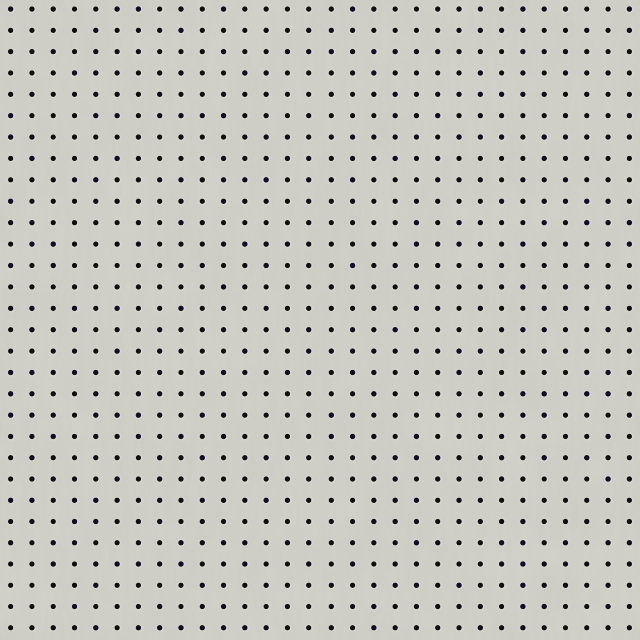
Write a WebGL 2 fragment shader that draws this texture.

```glsl
#version 300 es
precision highp float;
// Pale grey pegboard: a 30 by 30 grid of small dark round holes with faint pale rims.

uniform vec2 u_resolution;
out vec4 fragColor;

const float TAU = 6.2831853;
const float HOLES = 30.0;          // repeats across and down
const float HOLE_RADIUS = 0.122;   // in cells
const float EDGE_SOFTNESS = 0.022; // in cells
const float RIM_WIDTH = 0.04;      // in cells
const float RIM_STRENGTH = 0.5;
const float COLUMN_DRIFT = 0.06;   // sideways wander of the columns, in cells
const float ROW_DRIFT = 0.02;      // vertical wander of the rows, in cells
const float ROW_CENTRE = 0.56;     // hole height within its cell
const float MOTTLE = 0.016;
const float GRAIN = 0.008;
const vec3 BOARD = vec3(0.81, 0.81, 0.78);
const vec3 RIM = vec3(0.88, 0.88, 0.83);
const vec3 HOLE_BLACK = vec3(0.06, 0.06, 0.06);
const vec3 HOLE_VIOLET = vec3(0.07, 0.05, 0.17);

float hash(vec2 p) {
  vec3 q = fract(p.xyx * vec3(0.1031, 0.1030, 0.0973));
  q += dot(q, q.yzx + 33.33);
  return fract((q.x + q.y) * q.z);
}

// Value noise over the unit square that wraps after a whole number of steps
float wrapNoise(vec2 uv, vec2 period) {
  vec2 p = uv * period;
  vec2 i = floor(p);
  vec2 f = fract(p);
  f = f * f * (3.0 - 2.0 * f);
  vec2 a = mod(i, period);
  vec2 b = mod(i + 1.0, period);
  return mix(mix(hash(a), hash(vec2(b.x, a.y)), f.x),
             mix(hash(vec2(a.x, b.y)), hash(b), f.x), f.y);
}

// Hole centre within its cell, with the slight drift of the grid
vec2 holeCentre(vec2 cell) {
  vec2 t = (cell + 0.5) / HOLES;
  float x = 0.5 - COLUMN_DRIFT * (t.x - floor(t.x + 0.5));
  float y = ROW_CENTRE - ROW_DRIFT * cos(TAU * (t.y - 0.38));
  return vec2(x, y);
}

// Flat board with soft mottling and a fine vertical grain
vec3 boardColour(vec2 uv) {
  float mottle = 0.6 * wrapNoise(uv, vec2(15.0)) + 0.4 * wrapNoise(uv, vec2(45.0, 30.0));
  float grain = wrapNoise(uv, vec2(180.0, 30.0));
  return BOARD + MOTTLE * (mottle - 0.5) + GRAIN * (grain - 0.5);
}

void main() {
  vec2 uv = gl_FragCoord.xy / u_resolution;
  vec2 grid = uv * HOLES;
  vec2 cell = floor(grid);
  vec2 offset = fract(grid) - holeCentre(cell);

  float variation = hash(cell + 7.0);
  float radius = HOLE_RADIUS + 0.006 * (variation - 0.5);
  float dist = length(offset) - radius;
  float pixel = HOLES / min(u_resolution.x, u_resolution.y);
  float edge = max(EDGE_SOFTNESS, 0.6 * pixel);

  // Pale rim, a little stronger at the lower right
  vec3 colour = boardColour(uv);
  float facing = dot(offset, vec2(0.707, -0.707)) / max(length(offset), 0.001);
  float ring = (dist - RIM_WIDTH) / RIM_WIDTH;
  colour = mix(colour, RIM, RIM_STRENGTH * (0.65 + 0.35 * facing) * exp(-ring * ring));

  // Dark hole, shifting between black and violet
  float violet = smoothstep(0.35, 0.85, 0.5 * variation + 0.5 * wrapNoise(uv, vec2(90.0)));
  vec3 holeColour = mix(HOLE_BLACK, HOLE_VIOLET, violet);
  colour = mix(holeColour, colour, smoothstep(-edge, edge, dist));

  fragColor = vec4(colour, 1.0);
}
```
